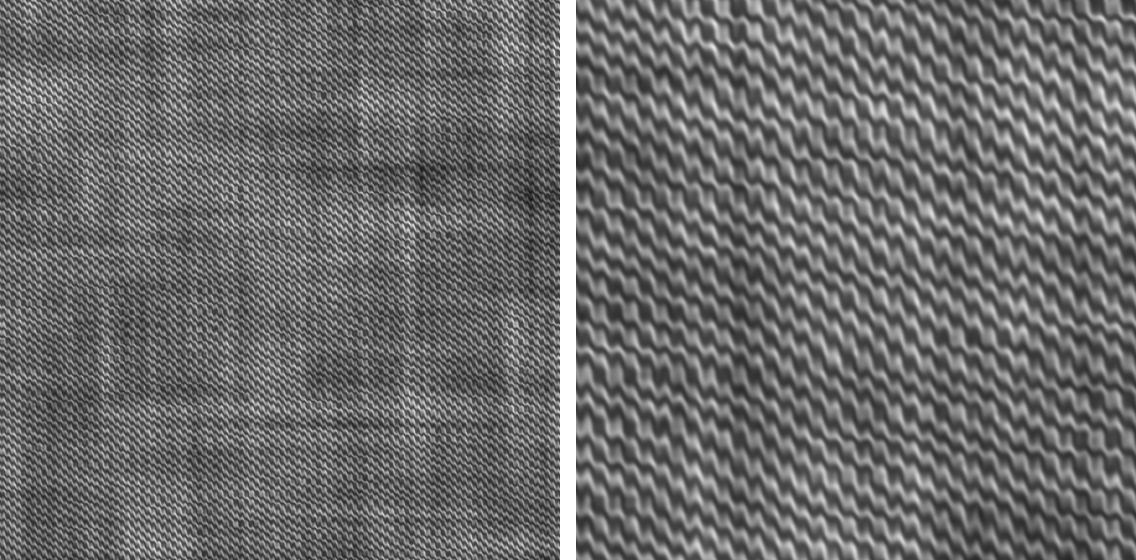
Left, the full canvas; right, a detail of the centre.
A three.js fragment shader for this texture:

```glsl
// Grey twill cloth: fine diagonal ribs falling to the right, with toothed edges.
// A rib phase is bent by the yarns, shaded as a rounded ridge, then toned by
// long uneven streaks along both yarn directions, slubs and fine fibre grain.
varying vec2 vUv;

const float TAU = 6.2831853;
const vec2 RIBS = vec2(54.0, 66.0);       // rib repeats across and up
const float TEETH_PER_RIB = 2.0;          // steps in each rib repeat
const float TOOTH_DEPTH = 0.12;           // in rib repeats
const float YARN_WOBBLE = 0.34;           // in rib repeats
const vec3 GROOVE_COLOR = vec3(0.235);
const vec3 RIDGE_COLOR = vec3(0.590);
const float TIP_LIGHT = 0.07;
const float STREAK_TONE = 0.32;
const float BLOTCH_TONE = 0.22;
const float FIBRE_TONE = 0.26;
const float SLUB_TONE = 0.20;
const float SLUB_WIDTH = 0.006;
const vec4 SLUB_COLUMNS = vec4(0.430, 0.636, 0.752, 0.948);
const vec4 SLUB_ROWS = vec4(0.070, 0.240, 0.700, 0.868);

float hash(vec2 p) {
  vec3 q = fract(vec3(p.xyx) * 0.1031);
  q += dot(q, q.yzx + 33.33);
  return fract((q.x + q.y) * q.z);
}

// Smooth value noise, centred on zero
float noise(vec2 p) {
  vec2 cell = floor(p);
  vec2 f = fract(p);
  f = f * f * (3.0 - 2.0 * f);
  float low = mix(hash(cell), hash(cell + vec2(1.0, 0.0)), f.x);
  float high = mix(hash(cell + vec2(0.0, 1.0)), hash(cell + 1.0), f.x);
  return mix(low, high, f.y) - 0.5;
}

// Long streaks: fine across the yarn, stretched along it
float streaks(float across, float along, float seed) {
  float fine = noise(vec2(across * 108.0 + seed, along * 5.0 + seed));
  float broad = noise(vec2(across * 37.0 + seed, along * 3.0));
  return 0.55 * fine + 0.75 * broad;
}

// Dark thick yarns that fade in and out along their length
float slubs(float across, float along, vec4 centers, float seed) {
  vec4 d = (across - centers) / SLUB_WIDTH;
  float yarn = dot(exp(-d * d), vec4(1.0));
  return yarn * smoothstep(-0.5, 0.4, noise(vec2(along * 5.0, seed)));
}

void main() {
  vec2 uv = vUv;

  // Rib phase with teeth and yarn irregularity
  float toothAngle = TAU * uv.x * RIBS.x * TEETH_PER_RIB;
  float wobble = noise(vec2(uv.x * 108.0, uv.y * 14.0))
               + noise(vec2(uv.x * 14.0, uv.y * 132.0) + 71.0)
               + 1.6 * noise(uv * 9.0 + 23.0);
  float phase = dot(uv, RIBS) + TOOTH_DEPTH * sin(toothAngle)
              + YARN_WOBBLE * wobble;

  // Rounded ridge with a brighter tip on each tooth
  float ridge = pow(0.5 + 0.5 * sin(TAU * phase), 1.15);
  vec3 color = mix(GROOVE_COLOR, RIDGE_COLOR, ridge);
  color += TIP_LIGHT * ridge * cos(toothAngle + 0.8);

  // Uneven yarn tone, soft blotches and fibre grain
  float tone = STREAK_TONE * (streaks(uv.x, uv.y, 11.0)
                            + streaks(uv.y, uv.x, 47.0));
  tone += BLOTCH_TONE * noise(uv * 12.0 + 5.0);
  tone += FIBRE_TONE * noise(uv * vec2(190.0, 230.0) + 90.0);
  tone -= SLUB_TONE * (slubs(uv.x, uv.y, SLUB_COLUMNS, 3.5)
                     + slubs(uv.y, uv.x, SLUB_ROWS, 8.5));
  color *= 1.03 + tone;

  gl_FragColor = vec4(clamp(color, 0.0, 1.0), 1.0);
}
```
